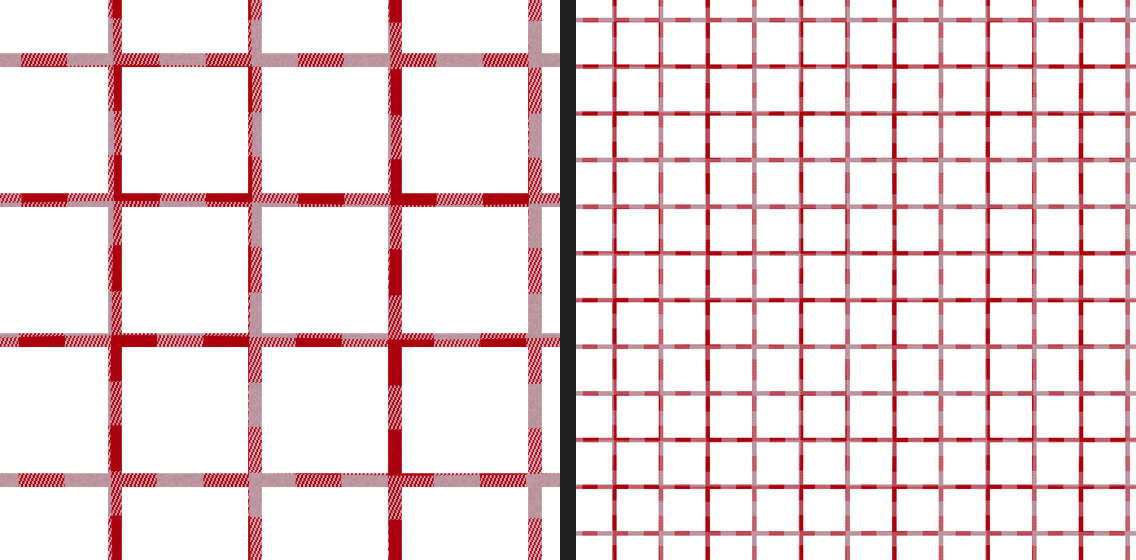
Left, the tile; right, the same tile 3 across and 3 down.
Reproduce this pattern procedurally as a WebGL 2 fragment shader.

```glsl
#version 300 es
precision highp float;
// A white ground crossed by a 4 x 4 grid of narrow bars cut from red gingham cloth.
// The cloth has its own wider stripes in x and y, woven by a fine twill, so each
// bar changes between solid red, mixed and pale stretches. All of it wraps.

uniform vec2 u_resolution;
out vec4 fragColor;

const float TAU = 6.2831853;

// Grid of bars
const float GRID_COUNT = 4.0;
const vec2 BAR_CENTER = vec2(0.2053, 0.1074);   // first bar, from the top left
const float BAR_HALF_WIDTH = 0.0123;
const float BAR_SOFTNESS = 0.0010;

// Red stripes of the cloth, measured from the top left
const float STRIPE_COUNT = 6.0;
const vec2 STRIPE_START = vec2(0.0358, 0.1198);
const vec2 STRIPE_PERIOD = vec2(0.1648, 0.1609);
const float STRIPE_WIDTH = 0.082;
const vec2 LAST_STRIPE_WIDTH = vec2(0.082, 0.112);
const float STRIPE_SOFTNESS = 0.0009;
const vec2 CLOTH_SKEW = vec2(0.0033, -0.0039);  // slow bend of the stripes

// Weave
const float STITCHES = 144.0;
const float ROWS = 192.0;
const float TWILL_STEP = 1.0 / 3.0;
const float WARP_SHARE = 0.58;
const float THREADS = 256.0;
const float THREAD_WEAR = 0.07;

const vec3 WHITE = vec3(1.0);
const vec3 RED = vec3(0.67, 0.005, 0.055);
const vec3 DUSTY_PINK = vec3(0.735, 0.585, 0.625);
const vec3 PALE_PINK = vec3(0.83, 0.66, 0.70);

// Hash without sine, 0 to 1
float hash(vec2 p) {
    vec3 q = fract(vec3(p.xyx) * 0.1031);
    q += dot(q, q.yzx + 33.33);
    return fract((q.x + q.y) * q.z);
}

// Coverage of a span of the given half width around zero
float span(float x, float halfWidth, float softness) {
    return 1.0 - smoothstep(-softness, softness, abs(x) - halfWidth);
}

// Red stripes along one axis; the last one closes the wrap
float stripes(float x, float start, float period, float lastWidth, float softness) {
    float lead = 0.25 * period;
    float along = fract(x - start + lead);
    float index = min(floor(along / period), STRIPE_COUNT - 1.0);
    float local = along - index * period - lead;
    float width = index < STRIPE_COUNT - 1.5 ? STRIPE_WIDTH : lastWidth;
    return span(local - 0.5 * width, 0.5 * width, softness);
}

// Share of the surface where the lengthwise thread lies on top
float twill(vec2 p) {
    float row = floor(p.y * ROWS);
    float wave = 0.5 + 0.5 * cos(TAU * (p.x * STITCHES + row * TWILL_STEP));
    return smoothstep(0.0, 1.0, wave + WARP_SHARE - 0.5);
}

vec3 cloth(vec2 p, float pixel) {
    vec2 q = p - CLOTH_SKEW * sin(TAU * p.yx);
    float softness = max(STRIPE_SOFTNESS, 0.7 * pixel);
    float warp = stripes(q.x, STRIPE_START.x, STRIPE_PERIOD.x, LAST_STRIPE_WIDTH.x, softness);
    float weft = stripes(q.y, STRIPE_START.y, STRIPE_PERIOD.y, LAST_STRIPE_WIDTH.y, softness);

    // Red threads show where they pass over; pale ones look lighter beside them
    float redness = mix(weft, warp, twill(p));
    float mixed = warp + weft - 2.0 * warp * weft;
    vec3 color = mix(mix(DUSTY_PINK, PALE_PINK, mixed), RED, redness);

    // Uneven threads
    float wear = hash(floor(p * THREADS)) - 0.5;
    return color * (1.0 + THREAD_WEAR * wear);
}

void main() {
    vec2 uv = gl_FragCoord.xy / u_resolution;
    vec2 p = vec2(uv.x, 1.0 - uv.y);
    float pixel = 1.0 / min(u_resolution.x, u_resolution.y);

    // Distance to the nearest bar on each axis
    vec2 offset = (fract((p - BAR_CENTER) * GRID_COUNT + 0.5) - 0.5) / GRID_COUNT;
    float softness = max(BAR_SOFTNESS, 0.7 * pixel);
    float bars = max(span(offset.x, BAR_HALF_WIDTH, softness),
                     span(offset.y, BAR_HALF_WIDTH, softness));

    fragColor = vec4(mix(WHITE, cloth(p, pixel), bars), 1.0);
}
```
